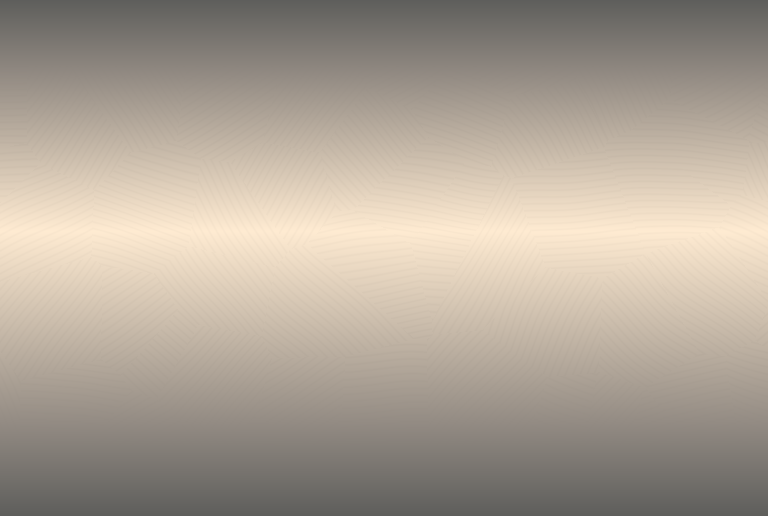
Reproduce this background procedurally as a Shadertoy shader.

```glsl
// Warm horizontal glow fading to grey, engraved with faint patches of curved hatching.
#define EDGE_GREY vec3(0.368, 0.368, 0.358)
#define MID_TAUPE vec3(0.57, 0.54, 0.51)
#define GLOW_CREAM vec3(0.998, 0.921, 0.822)
#define GLOW_HEIGHT 0.552
#define MID_STOP 0.317
#define PATCH_SIZE 0.17
#define LINE_SPACING 0.0128
#define LINE_WIDTH 0.0032
#define LINE_DEPTH 0.02
#define BEND 0.022

vec2 hash2(vec2 p) {
    vec3 q = fract(p.xyx * vec3(0.1031, 0.1030, 0.0973));
    q += dot(q, q.yzx + 33.33);
    return fract((q.xx + q.yz) * q.zy);
}

// Dot product of a lattice gradient with the offset from its corner.
float cornerSlope(vec2 corner, vec2 offset) {
    return dot(hash2(corner + 17.0) * 2.0 - 1.0, offset);
}

float gradientNoise(vec2 p) {
    vec2 cell = floor(p), f = fract(p);
    vec2 blend = f * f * f * (f * (f * 6.0 - 15.0) + 10.0);
    vec2 right = vec2(1.0, 0.0), up = vec2(0.0, 1.0);
    float low = mix(cornerSlope(cell, f),
                    cornerSlope(cell + right, f - right), blend.x);
    float high = mix(cornerSlope(cell + up, f - up),
                     cornerSlope(cell + 1.0, f - 1.0), blend.x);
    return mix(low, high, blend.y);
}

// Random value of the nearest scattered patch centre.
float patchSeed(vec2 p) {
    vec2 home = floor(p);
    float nearest = 9.0, seed = 0.0;
    for (int y = -1; y <= 1; y++) {
        for (int x = -1; x <= 1; x++) {
            vec2 cell = home + vec2(x, y);
            vec2 centre = cell + hash2(cell);
            float d = dot(p - centre, p - centre);
            if (d < nearest) {
                nearest = d;
                seed = hash2(cell + 71.0).x;
            }
        }
    }
    return seed;
}

// Coverage of thin, gently bent lines that change direction in each patch.
float hatching(vec2 p, float pixel) {
    float seed = patchSeed(p / PATCH_SIZE);
    float angle = (seed - 0.5) * 2.5;
    vec2 normal = vec2(-sin(angle), cos(angle));
    float across = dot(p, normal) + BEND * gradientNoise(p * 5.0 + seed * 9.0);
    float toLine = abs(fract(across / LINE_SPACING) - 0.5) * LINE_SPACING;
    float halfWidth = 0.5 * LINE_WIDTH;
    return 1.0 - smoothstep(halfWidth - pixel, halfWidth + pixel, toLine);
}

void mainImage(out vec4 fragColor, in vec2 fragCoord) {
    vec2 p = fragCoord / iResolution.y;

    // Linear falloff from the glow to both horizontal edges.
    float reach = p.y > GLOW_HEIGHT ? 1.0 - GLOW_HEIGHT : GLOW_HEIGHT;
    float glow = 1.0 - abs(p.y - GLOW_HEIGHT) / reach;
    vec3 color = glow < MID_STOP
        ? mix(EDGE_GREY, MID_TAUPE, glow / MID_STOP)
        : mix(MID_TAUPE, GLOW_CREAM, (glow - MID_STOP) / (1.0 - MID_STOP));

    // The engraving fades out in the grey bands.
    float visible = smoothstep(0.2, 0.65, glow);
    color *= 1.0 - LINE_DEPTH * visible * hatching(p, 1.0 / iResolution.y);

    fragColor = vec4(color, 1.0);
}
```
